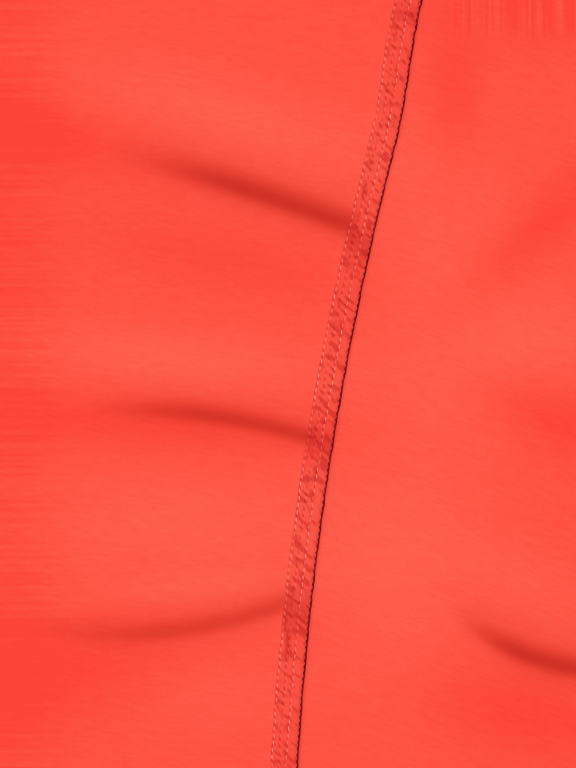
Give the GLSL for this texture, as a Shadertoy shader.

```glsl
// Coral stretch fabric with soft folds and a curved, overlocked seam.

float hash(vec2 p) {
    vec3 q = fract(vec3(p.xyx) * 0.1031);
    q += dot(q, q.yzx + 33.33);
    return fract((q.x + q.y) * q.z);
}

float noise(vec2 p) {
    vec2 i = floor(p), f = fract(p);
    f = f * f * (3.0 - 2.0 * f);
    return mix(mix(hash(i), hash(i + vec2(1, 0)), f.x),
               mix(hash(i + vec2(0, 1)), hash(i + vec2(1, 1)), f.x), f.y);
}

// Soft elliptical patch of light, tilted by a slope.
float glow(vec2 p, vec2 center, vec2 radius, float slope) {
    vec2 d = p - center;
    d.y -= slope * d.x;
    d /= radius;
    return exp(-dot(d, d));
}

// Shadow along a bowed crease, growing from start to finish.
float crease(vec2 p, vec2 start, vec2 finish, float bow, float width) {
    float t = (p.x - start.x) / (finish.x - start.x);
    float y = mix(start.y, finish.y, t) + 4.0 * bow * t * (1.0 - t);
    float d = (p.y - y) / width;
    d *= d > 0.0 ? 0.85 : 1.15;
    return (0.8 * exp(-d * d) + 0.2 * exp(-d * d * 0.2)) * smoothstep(-0.15, 0.55, t);
}

// Horizontal position of the seam's dark edge.
float seamEdge(float y) {
    return 0.516 + y * (0.0575 + 0.092 * y) - 0.025 * smoothstep(1.08, 1.37, y);
}

float band(float d, float halfWidth, float blur) {
    return 1.0 - smoothstep(halfWidth - blur, halfWidth + blur, abs(d));
}

// Row of slanted dashes; d is the distance across the row.
float stitches(float d, float y, float period, float halfWidth, float blur) {
    float dash = abs(fract((y + d * 0.9) / period) - 0.5);
    float soft = max(0.1, blur / period);
    return band(d, halfWidth, blur) * (1.0 - smoothstep(0.28 - soft, 0.28 + soft, dash));
}

// Broad light and shade over the cloth.
float clothTone(vec2 p) {
    float tone = 0.48;
    tone += 0.38 * glow(p, vec2(0.40, 1.13), vec2(0.28, 0.08), -0.25);
    tone += 0.40 * glow(p, vec2(0.30, 0.71), vec2(0.30, 0.06), -0.08);
    tone += 0.35 * glow(p, vec2(0.32, 0.42), vec2(0.28, 0.11), 0.0);
    tone += 0.25 * glow(p, vec2(0.32, 0.31), vec2(0.22, 0.03), 0.1);
    tone += 0.25 * glow(p, vec2(0.36, 0.13), vec2(0.16, 0.08), 0.1);
    tone += 0.30 * glow(p, vec2(0.77, 0.80), vec2(0.14, 0.32), 0.0);
    tone += 0.30 * glow(p, vec2(0.68, 0.30), vec2(0.13, 0.22), 0.0);
    tone += 0.30 * glow(p, vec2(0.95, 0.74), vec2(0.14, 0.09), 0.2);
    tone += 0.25 * glow(p, vec2(0.90, 0.33), vec2(0.14, 0.07), -0.4);
    tone -= 0.42 * glow(p, vec2(0.06, 1.10), vec2(0.22, 0.06), -0.2);
    tone -= 0.40 * glow(p, vec2(0.24, 0.60), vec2(0.28, 0.05), -0.08);
    tone -= 0.40 * glow(p, vec2(0.10, 0.17), vec2(0.25, 0.10), 0.1);
    tone -= 0.25 * glow(p, vec2(0.40, 0.88), vec2(0.24, 0.05), -0.2);
    tone -= 0.40 * glow(p, vec2(0.94, 0.94), vec2(0.14, 0.06), 0.85);
    tone -= 0.35 * glow(p, vec2(0.79, 1.18), vec2(0.05, 0.12), 0.0);
    tone -= 0.40 * glow(p, vec2(0.98, 0.60), vec2(0.16, 0.06), -0.4);
    tone -= 0.40 * glow(p, vec2(0.92, 0.09), vec2(0.20, 0.08), -0.2);
    tone -= 0.35 * glow(p, vec2(0.95, 1.33), vec2(0.20, 0.08), 0.0);
    return tone - 0.25 * (1.0 - smoothstep(0.0, 0.16, p.x));
}

void mainImage(out vec4 fragColor, in vec2 fragCoord) {
    vec2 p = fragCoord / iResolution.x;
    float blur = 0.75 / iResolution.x;
    float across = p.x - seamEdge(p.y);

    // Cloth tone, slanted weave and stretched threads at the borders
    float tone = 0.5 + 1.15 * (clothTone(p) - 0.5);
    float slant = across > 0.0 ? 0.3 : 0.12;
    tone += 0.20 * (noise(vec2(p.x * 60.0, (p.y + slant * p.x) * 250.0)) - 0.5);
    tone += 0.12 * (noise(p * 330.0) - 0.5);
    float leftFade = 1.0 - smoothstep(0.04, 0.15, p.x);
    tone += 0.35 * leftFade * (noise(vec2(p.x * 3.0, p.y * 210.0)) - 0.5);
    float topFade = smoothstep(1.26, 1.30, p.y) * smoothstep(0.77, 0.81, p.x);
    tone += 0.8 * topFade * (noise(vec2(p.x * 200.0, 7.0)) - 0.5);
    vec3 color = mix(vec3(0.990, 0.272, 0.222), vec3(1.0, 0.378, 0.306), clamp(tone, 0.0, 1.15));

    // Creases on either side of the seam
    float shade = crease(p, vec2(0.22, 1.063), vec2(0.61, 0.940), 0.006, 0.022);
    shade += 0.85 * crease(p, vec2(0.17, 0.620), vec2(0.54, 0.572), 0.016, 0.016);
    shade += 0.62 * crease(p, vec2(0.07, 0.243), vec2(0.50, 0.286), -0.029, 0.017);
    shade *= 1.0 - smoothstep(-0.05, -0.025, across);
    shade += smoothstep(0.0, 0.1, across) * crease(p, vec2(0.80, 0.257), vec2(1.0, 0.172), -0.014, 0.020);
    color = mix(color, vec3(0.78, 0.16, 0.12), 0.8 * clamp(shade, 0.0, 1.0));

    // Seam tape of crossing strands, puckered where the creases meet it
    float tape = smoothstep(-0.050, -0.040, across) * (1.0 - smoothstep(-blur, blur, across));
    float pucker = glow(p, vec2(0.62, 0.915), vec2(0.10, 0.030), -0.4)
                 + glow(p, vec2(0.55, 0.568), vec2(0.10, 0.024), -0.3)
                 + 0.8 * glow(p, vec2(0.515, 0.270), vec2(0.10, 0.034), 0.2)
                 + 0.7 * glow(p, vec2(0.70, 1.310), vec2(0.10, 0.012), 0.0);
    float strands = noise(vec2(across * 90.0, (p.y + across * 0.7) * 170.0));
    strands = smoothstep(0.45, 0.9, strands);
    float tapeShade = 0.10 + 0.45 * strands + 0.40 * pucker;
    color = mix(color, vec3(0.78, 0.15, 0.13), tape * clamp(tapeShade, 0.0, 0.8));

    // Stitch rows: dark needle holes beside worn pale threads
    vec3 holeColor = vec3(0.74, 0.12, 0.12), threadColor = vec3(1.0, 0.58, 0.53);
    for (int i = 0; i < 3; i++) {
        float id = float(i);
        float wobble = 0.002 * (noise(vec2(p.y * 60.0, id * 9.0)) - 0.5);
        float row = across + 0.044 - 0.0125 * id + wobble;
        float wear = 0.35 + 0.65 * noise(vec2(p.y * 45.0, id * 17.0));
        float hole = stitches(row + 0.001, p.y + 0.006, 0.0125, 0.0018, blur);
        float thread = stitches(row, p.y, 0.0125, 0.0011, blur);
        color = mix(color, holeColor, 0.45 * wear * hole);
        color = mix(color, threadColor, (i == 1 ? 0.25 : 0.80) * wear * thread * (1.0 - 0.4 * pucker));
    }

    // Uneven dark edge with a narrow cast shadow
    float bead = abs(fract(p.y / 0.011) - 0.5) * 2.0;
    float fray = noise(vec2(p.y * 70.0, 3.0));
    color = mix(color, vec3(0.78, 0.15, 0.13), 0.35 * exp(-pow(across / 0.005, 2.0)));
    float line = band(across + 0.0012 * (bead - fray), 0.0011 + 0.0008 * bead, blur);
    color = mix(color, vec3(0.32, 0.05, 0.08), (0.65 + 0.25 * fray) * line);

    fragColor = vec4(clamp(color, 0.0, 1.0), 1.0);
}
```
